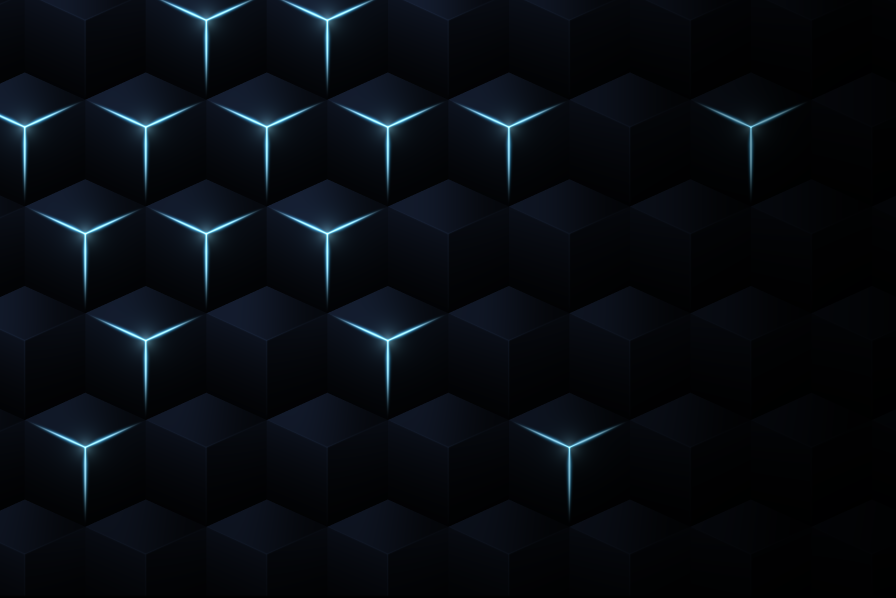
Give the GLSL for this background, as a Shadertoy shader.

```glsl
// Dark wall of isometric cubes, some with a glowing cyan three-armed corner.
// Each point is assigned to a hexagonal cube cell, then shaded by its face;
// lit cells come from one bit mask per row. Lengths are in canvas heights.

const float HALF_WIDTH = 0.1012;                  // half of a cube's width
const float SLOPE = 0.452;                        // rise of the slanted edges
const float SIDE = 0.1328;                        // height of a side face
const float TOP = 2.0 * SLOPE * HALF_WIDTH;       // height of the top face
const float PITCH = SIDE + SLOPE * HALF_WIDTH;    // distance between rows
const float FIRST_ROW = 0.966;                    // corner height of row 0

float hash(vec2 cell) {
    return fract(sin(dot(cell, vec2(127.1, 311.7))) * 4375.85);
}

// Offset from the corner of the nearest cube in a row; col receives its index
vec2 cubeOffset(vec2 p, float row, out float col) {
    float start = mod(row, 2.0) < 0.5 ? 0.1426 : 0.0414;
    col = round((p.x - start) / (2.0 * HALF_WIDTH));
    return p - vec2(start + col * 2.0 * HALF_WIDTH, FIRST_ROW - row * PITCH);
}

// Tapered light beam: x = hot core, y = coloured sheath, z = faint edge line
vec3 beam(vec2 d, vec2 dir, float len) {
    float t = dot(d, dir) / len;
    float across = abs(d.x * dir.y - d.y * dir.x);
    float inside = step(0.0, t) * (1.0 - smoothstep(0.9, 1.0, t));
    float taper = 0.35 + 0.65 * smoothstep(0.0, 0.25, t) * (1.0 - t);
    float fade = inside * (1.0 - smoothstep(0.35, 0.98, t));
    float core = exp(-pow(across / (0.0022 * taper), 2.0));
    float sheath = exp(-pow(across / (0.0048 * taper), 2.0));
    float line = exp(-pow(across / 0.0012, 2.0));
    return vec3(core * fade, sheath * fade, line * inside * (1.0 - 0.7 * t));
}

bool isLit(float row, float col) {
    int masks[6] = int[6](6, 95, 7, 10, 17, 0);
    if (row < 0.0 || row > 5.0 || col < 0.0 || col > 7.0) return false;
    return ((masks[int(row)] >> int(col)) & 1) == 1;
}

vec3 cubeWall(vec2 p) {
    // Find the cube; points above the roof line belong to the row above
    float row = floor((FIRST_ROW + TOP - p.y) / PITCH);
    float col;
    vec2 d = cubeOffset(p, row, col);
    if (d.y > TOP - SLOPE * abs(d.x)) {
        row -= 1.0;
        d = cubeOffset(p, row, col);
    }

    // Face shading
    float u = d.x / HALF_WIDTH;
    float drop = (SLOPE * abs(d.x) - d.y) / SIDE;
    vec3 color;
    if (drop < 0.0) {
        float light = 1.0 - smoothstep(-0.6, 0.95, u);
        color = mix(vec3(0.024, 0.034, 0.056), vec3(0.075, 0.108, 0.178), light);
    } else if (u < 0.0) {
        float light = pow(1.0 - clamp(drop, 0.0, 1.0), 1.3);
        color = mix(vec3(0.010, 0.014, 0.024), vec3(0.050, 0.072, 0.120), light);
    } else {
        float light = pow(1.0 - clamp(drop, 0.0, 1.0), 1.4) * (0.65 + 0.35 * u);
        color = mix(vec3(0.007, 0.010, 0.017), vec3(0.036, 0.052, 0.086), light);
    }
    color *= 0.92 + 0.16 * hash(vec2(col, row));

    // Three edges meeting at the front corner
    vec2 slant = normalize(vec2(1.0, SLOPE));
    float slantLength = length(vec2(1.0, SLOPE)) * HALF_WIDTH;
    vec3 arms = beam(d, vec2(0.0, -1.0), SIDE)
              + beam(d, slant, slantLength)
              + beam(d, vec2(-slant.x, slant.y), slantLength);
    color += arms.z * vec3(0.028, 0.042, 0.062);

    // Falloff of light towards the right and bottom
    float shade = 1.0 - 0.85 * smoothstep(0.55, 1.5, p.x);
    shade *= mix(0.6, 1.0, smoothstep(0.0, 0.5, p.y));
    color *= shade;

    // Glowing corner
    if (isLit(row, col)) {
        float r = length(d);
        vec3 glow = arms.y * vec3(0.12, 0.50, 0.68)
                  + arms.x * vec3(0.55, 0.45, 0.35)
                  + exp(-r / 0.011) * vec3(0.32, 0.50, 0.54)
                  + exp(-r / 0.035) * vec3(0.015, 0.045, 0.060);
        color += glow * mix(0.45, 1.0, shade);
    }
    return color * smoothstep(0.001, 0.006, p.y);
}

void mainImage(out vec4 fragColor, in vec2 fragCoord) {
    // Average a 3 by 3 grid of samples to smooth the edges
    vec3 sum = vec3(0.0);
    for (int i = 0; i < 9; i++) {
        vec2 jitter = (vec2(i % 3, i / 3) - 1.0) / 3.0;
        sum += min(cubeWall((fragCoord + jitter) / iResolution.y), 1.0);
    }
    fragColor = vec4(sum / 9.0, 1.0);
}
```
